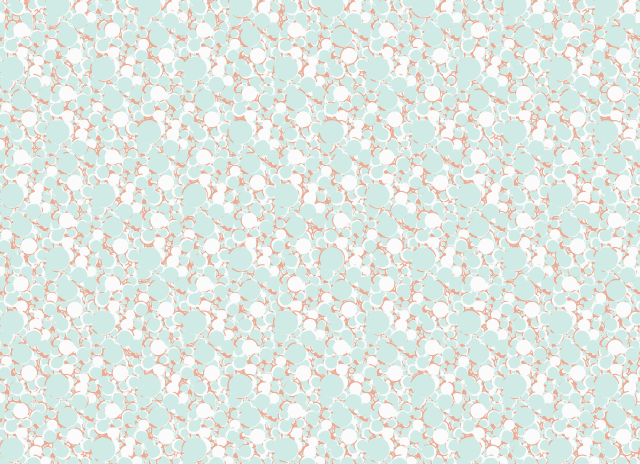
This pattern is drawn by a Shadertoy shader. Its source:

```glsl
vec3 hash3(float n) {
    vec3 q = fract(n * vec3(0.1031, 0.1030, 0.0973));
    q += dot(q, q.yzx + 33.33);
    return fract((q.xxy + q.yzz) * q.zyx);
}

vec2 gradientAt(vec2 cell) {
    float angle = 6.2832 * hash3(cell.x + 57.0 * cell.y + 400.0).x;
    return vec2(cos(angle), sin(angle));
}

float gradientNoise(vec2 p) {
    vec2 i = floor(p), f = fract(p);
    vec2 u = f * f * f * (f * (f * 6.0 - 15.0) + 10.0);
    vec2 e = vec2(1.0, 0.0);
    float low = mix(dot(gradientAt(i), f), dot(gradientAt(i + e), f - e), u.x);
    float high = mix(dot(gradientAt(i + e.yx), f - e.yx), dot(gradientAt(i + 1.0), f - 1.0), u.x);
    return mix(low, high, u.y);
}

// Offset to the nearest copy on a brick lattice, one unit wide
vec2 brickRepeat(vec2 d) {
    float row = round(d.y / 0.694);
    d -= row * vec2(0.5, 0.694);
    d.x -= round(d.x);
    return d;
}

float cover(float dist, float pixel) {
    return clamp(0.5 - dist / pixel, 0.0, 1.0);
}

void mainImage(out vec4 fragColor, in vec2 fragCoord) {
    const vec3 salmon = vec3(0.92, 0.67, 0.58);
    const vec3 white = vec3(0.985);
    const vec3 mint = vec3(0.815, 0.92, 0.897);
    const int discCount = 420;

    float pixel = 7.0 / iResolution.x;
    vec2 p = fragCoord * pixel - vec2(0.13, 0.16);

    // Noise breaks the outlines and roughens the mint edges
    float outline = smoothstep(0.08, 0.25, gradientNoise(p * 9.0));
    float wobble = 0.012 * gradientNoise(p * 17.0 + 40.0);

    // Discs are stacked from small to large
    vec3 color = salmon;
    for (int i = 0; i < discCount; i++) {
        float n = float(i);
        float size = n / float(discCount);
        float radius = 0.022 + 0.068 * pow(size, 12.0);
        vec3 rnd = hash3(n + 1.0);

        // Evenly spread places in the skewed lattice cell
        vec2 place = fract(n * vec2(0.7549, 0.5698)) + 0.06 * rnd.xy;
        vec2 center = vec2(place.x + 0.5 * place.y, 0.694 * place.y);
        vec2 d = brickRepeat(p - center);
        float dist = length(d) - radius;
        if (dist > 0.06) continue;

        color = mix(color, salmon, outline * cover(dist - 0.012, pixel));
        color = mix(color, white, cover(dist, pixel));

        // Shifted mint face, left out on some discs
        vec3 face = hash3(n + 900.0);
        vec2 shift = 0.22 * radius * vec2(cos(6.2832 * face.x), sin(6.2832 * face.x));
        float faceDist = length(d - shift) - radius * mix(0.8, 1.05, face.y);
        if (face.z > 0.16) color = mix(color, mint, cover(faceDist + wobble, pixel));
    }

    // Two large discs per lattice cell
    for (int i = 0; i < 2; i++) {
        float k = float(1 - i);
        vec2 d = brickRepeat(p - k * vec2(0.11, -0.34));
        float dist = length(d) - mix(0.13, 0.11, k);
        color = mix(color, salmon, outline * cover(dist - 0.014, pixel));
        color = mix(color, white, cover(length(d - vec2(0.012, -0.008)) - 0.125 + 0.02 * k, pixel));
        color = mix(color, mint, cover(dist + 0.3 * wobble, pixel));
    }
    fragColor = vec4(color, 1.0);
}
```
